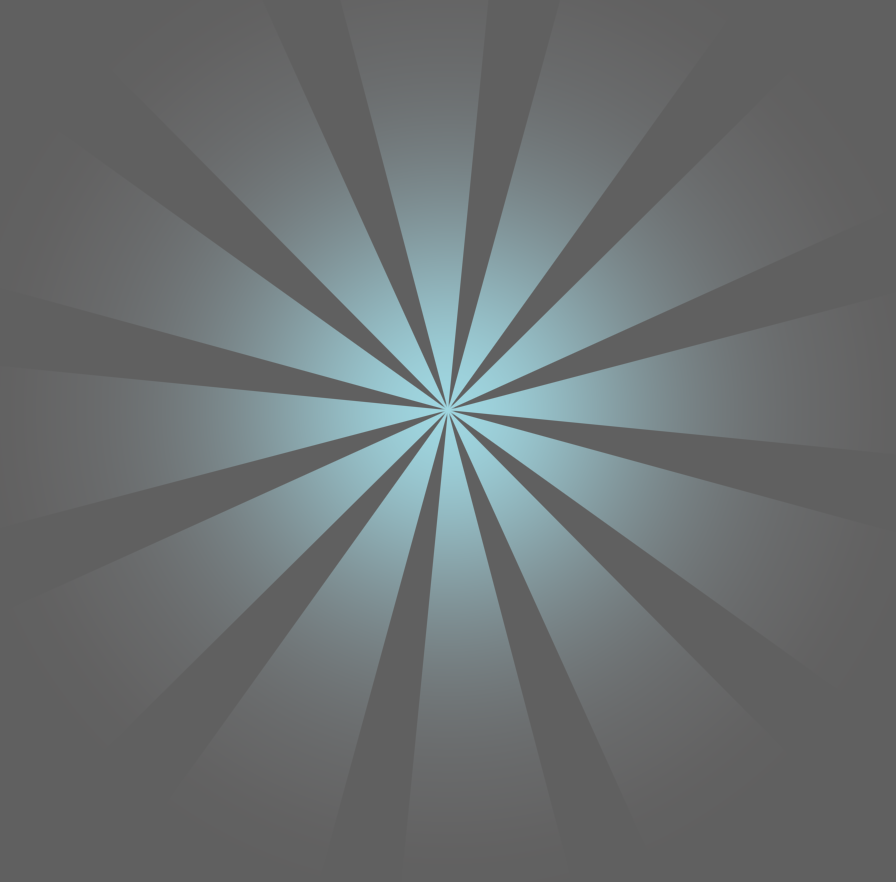
Reproduce this background procedurally as a Shadertoy shader.

```glsl
#define CENTER vec2(0.5, 0.535)
#define SPOKES 12.0
#define SPOKE_ANGLE 0.341
#define SPOKE_HALF_WIDTH 0.0845
#define GLOW_RADIUS 0.244
#define GLOW_FALLOFF 1.8
#define HUB_RADIUS 0.010
#define GRAY vec3(0.378)
#define GLOW_TINT vec3(0.245, 0.46, 0.50)
#define GLOW_CURVE vec3(0.81, 1.0, 1.0)

const float TAU = 6.2831853;

// Coverage of the evenly spaced wedges that meet at the hub
float spokeMask(vec2 p, float pixel) {
    float radius = length(p);
    float period = TAU / SPOKES;
    float turn = atan(p.y, p.x) - SPOKE_ANGLE;
    float offset = abs(mod(turn + 0.5 * period, period) - 0.5 * period);
    float edge = radius * sin(offset - SPOKE_HALF_WIDTH);
    float wedge = 1.0 - smoothstep(-0.75 * pixel, 0.75 * pixel, edge);
    return wedge * smoothstep(0.2 * HUB_RADIUS, HUB_RADIUS, radius);
}

// Soft radial light, cyan at the core and neutral at the rim
vec3 glowColor(float radius) {
    float glow = exp(-pow(radius / GLOW_RADIUS, GLOW_FALLOFF));
    glow *= 1.0 - smoothstep(0.44, 0.56, radius);
    return GRAY + GLOW_TINT * pow(vec3(glow), GLOW_CURVE);
}

void mainImage(out vec4 fragColor, in vec2 fragCoord) {
    // Units of canvas height, measured from the hub
    vec2 p = (fragCoord - CENTER * iResolution.xy) / iResolution.y;
    float pixel = 1.0 / iResolution.y;

    vec3 color = mix(glowColor(length(p)), GRAY, spokeMask(p, pixel));
    fragColor = vec4(color, 1.0);
}
```
